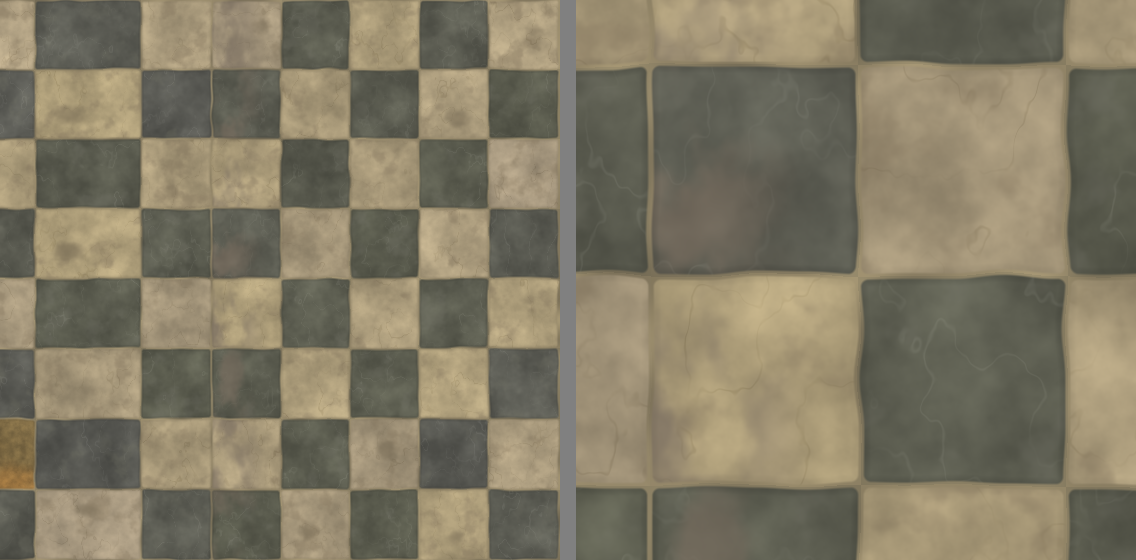
Left, the full canvas; right, a detail of the centre.
Give the GLSL for this pattern, as a WebGL 1 fragment shader.

```glsl
precision highp float;
// Worn checkerboard of cream and slate tiles with uneven columns and thin tan joints.
uniform vec2 u_resolution;

float hash(vec2 p) {
  p = fract(p * vec2(0.1731, 0.2317) + 0.37);
  p += dot(p, p.yx + 31.7);
  return fract((p.x + p.y) * p.x * 17.3);
}

float noise(vec2 p) {
  vec2 i = floor(p), f = fract(p);
  f = f * f * (3.0 - 2.0 * f);
  return mix(mix(hash(i), hash(i + vec2(1.0, 0.0)), f.x),
             mix(hash(i + vec2(0.0, 1.0)), hash(i + 1.0), f.x), f.y);
}

float fbm(vec2 p) {
  float sum = 0.0, weight = 0.533;
  for (int i = 0; i < 4; i++) {
    sum += weight * noise(p);
    p = mat2(1.6, 1.2, -1.2, 1.6) * p + 7.3;
    weight *= 0.5;
  }
  return sum;
}

// The first column is cut narrow, which leaves the second one wide.
float columnEdge(float i) {
  if (i < 0.5) return -0.06;
  if (i < 1.5) return 0.0625;
  return i / 8.0 + 0.0026 * cos((i - 3.0) * 0.7854);
}

float rowEdge(float i) {
  return i / 8.0 + 0.003 * sin(i * 0.4);
}

void main() {
  vec2 uv = gl_FragCoord.xy / u_resolution;
  float pixel = 1.0 / min(u_resolution.x, u_resolution.y);

  // Slightly wavering tile borders
  vec2 p = uv + 0.0036 * (vec2(noise(uv * 34.0), noise(uv * 34.0 + 57.0)) - 0.5);
  vec2 cell = vec2(0.0);
  for (int i = 1; i < 8; i++) {
    float k = float(i);
    cell += step(vec2(columnEdge(k), rowEdge(k)), p);
  }
  vec2 low = vec2(columnEdge(cell.x), rowEdge(cell.y));
  vec2 high = vec2(columnEdge(cell.x + 1.0), rowEdge(cell.y + 1.0));
  vec2 local = (p - low) / (high - low);
  vec2 inset = min(p - low, high - p);
  vec2 corner = max(0.006 - inset, 0.0);
  float edge = min(min(inset.x, inset.y), 0.006 - length(corner));

  // The alternation skips once, between the third and fourth columns
  float light = mod(cell.x + cell.y + step(2.5, cell.x), 2.0);
  float tone = hash(cell + 3.0);
  float hue = hash(cell + 41.0);
  vec2 seed = cell * 9.7;

  // Base colours, with a tint of their own for each tile
  vec3 slate = mix(vec3(0.39, 0.395, 0.335), vec3(0.385, 0.385, 0.365), hue * hue);
  vec3 cream = mix(vec3(0.72, 0.655, 0.50), vec3(0.69, 0.63, 0.53), hue);
  vec3 color = mix(slate, cream, light) * (0.965 + 0.07 * tone);

  // Cloudy mottling and fine grain
  float cloud = fbm(uv * 22.0 + seed);
  float grain = fbm(uv * 95.0 + seed);
  color *= 1.0 + 0.24 * (cloud - 0.5) + 0.12 * (grain - 0.5);
  float blotch = smoothstep(0.52, 0.8, fbm(uv * 38.0 + seed + 19.0));
  color = mix(color, mix(vec3(0.46, 0.46, 0.41), vec3(0.56, 0.50, 0.40), light), 0.45 * blotch);

  // Faint curved scuffs
  float strand = abs(fbm(uv * vec2(26.0, 19.0) + seed + 83.0) - 0.5);
  float scuff = (1.0 - smoothstep(0.0, 0.022, strand)) * noise(uv * 30.0 + seed);
  color += scuff * mix(0.05, -0.055, light);

  // A brown bruise on some cream tiles
  vec2 center = 0.25 + 0.5 * vec2(hash(cell + 11.0), hash(cell + 23.0));
  float radius = length((local - center) * vec2(1.0, 1.3)) + 0.25 * (cloud - 0.5);
  float bruise = light * step(0.62, hash(cell + 67.0)) * (1.0 - smoothstep(0.03, 0.2, radius));
  color = mix(color, vec3(0.49, 0.44, 0.35), 0.5 * bruise);

  // Grey-mauve staining along the left of the fourth column
  float stained = step(2.5, cell.x) * step(cell.x, 3.5);
  float patchy = smoothstep(0.36, 0.68, fbm(uv * vec2(24.0, 17.0) + seed + 5.0));
  float stain = stained * patchy * (1.0 - smoothstep(0.25, 0.85, local.x));
  color = mix(color, vec3(0.52, 0.47, 0.41), stain * (0.5 + 0.4 * tone));

  // One rusted tile at the left border
  float rusty = step(cell.x, 0.5) * step(0.5, cell.y) * step(cell.y, 1.5);
  vec3 rust = mix(vec3(0.65, 0.46, 0.22), vec3(0.44, 0.36, 0.21),
                  smoothstep(0.0, 0.45, local.y + 0.5 * (cloud - 0.5)));
  color = mix(color, rust * (0.8 + 0.5 * grain), rusty * 0.8);

  // Soft grime toward the rim, heavier on slate
  float rim = 1.0 - smoothstep(0.001, 0.011, edge + 0.008 * (cloud - 0.5));
  color *= 1.0 - rim * mix(0.19, 0.10, light);

  // Tan joints, broken up by dirt
  float joint = 1.0 - smoothstep(0.0013 - pixel, 0.0020 + pixel, edge);
  float dirt = noise(uv * 28.0 + 13.0);
  vec3 grout = mix(vec3(0.46, 0.42, 0.33), vec3(0.66, 0.60, 0.46), dirt);
  color = mix(color, grout, joint * 0.85);

  gl_FragColor = vec4(color, 1.0);
}
```
